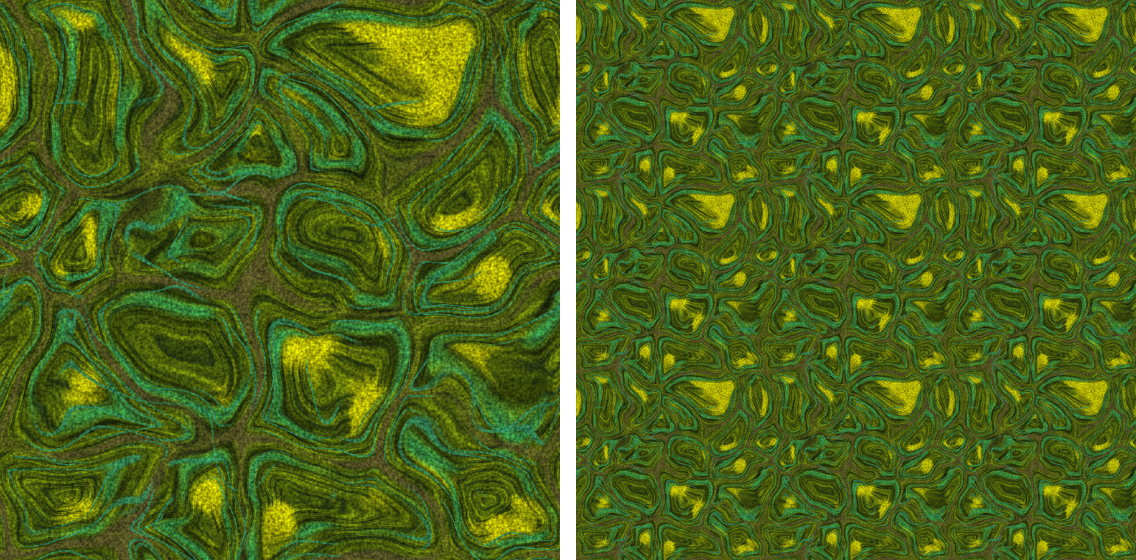
Left: one tile. Right: repeated 3 by 3.
A three.js fragment shader for this pattern:

```glsl
varying vec2 vUv;

const vec2 CELLS = vec2(4.0, 5.0);
const float JITTER = 0.92;
const float ROUNDING = 150.0;
const float BROAD_WARP = 0.09;
const float FINE_WARP = 0.034;
const float VEIN_WIDTH = 0.0085;
const float LINE_WIDTH = 0.0009;
const float LINE_SOFT = 0.0017;
const float GRAIN = 0.45;

const vec3 DARK = vec3(0.15, 0.21, 0.06);
const vec3 OLIVE = vec3(0.28, 0.35, 0.04);
const vec3 MOSS = vec3(0.42, 0.50, 0.04);
const vec3 VEIN = vec3(0.33, 0.31, 0.15);
const vec3 TEAL = vec3(0.18, 0.58, 0.30);
const vec3 THREAD = vec3(0.18, 0.51, 0.35);
const vec3 YELLOW = vec3(0.70, 0.70, 0.01);

vec2 hash2(vec2 c) {
  vec3 q = fract(c.xyx * vec3(0.1031, 0.1030, 0.0973));
  q += dot(q, q.yzx + 33.33);
  return fract((q.xx + q.yz) * q.zy);
}

float corner(vec2 cell, vec2 offset, float period, float seed) {
  float angle = 6.2832 * hash2(mod(cell, period) + seed).x;
  return dot(vec2(cos(angle), sin(angle)), offset);
}

// Gradient noise that wraps after a whole number of repeats
float noise(vec2 p, float period, float seed) {
  p *= period;
  vec2 i = floor(p), f = fract(p);
  vec2 u = f * f * f * (f * (f * 6.0 - 15.0) + 10.0);
  vec2 x = vec2(1.0, 0.0);
  float low = mix(corner(i, f, period, seed),
                  corner(i + x, f - x, period, seed), u.x);
  float high = mix(corner(i + x.yx, f - x.yx, period, seed),
                   corner(i + 1.0, f - 1.0, period, seed), u.x);
  return 1.5 * mix(low, high, u.y);
}

vec2 toSite(vec2 cell, vec2 q) {
  vec2 site = 0.5 + JITTER * (hash2(mod(cell, CELLS) + 17.0) - 0.5);
  return (cell + site - q) / CELLS;
}

// Rounded distance to the nearest cell border, in canvas units
float borderDistance(vec2 p) {
  vec2 q = p * CELLS, home = floor(q), nearCell = home;
  vec2 nearest = vec2(9.0);
  for (int y = -1; y <= 1; y++)
    for (int x = -1; x <= 1; x++) {
      vec2 cell = home + vec2(x, y);
      vec2 r = toSite(cell, q);
      if (dot(r, r) < dot(nearest, nearest)) { nearest = r; nearCell = cell; }
    }
  float sum = 0.0;
  for (int y = -2; y <= 2; y++)
    for (int x = -2; x <= 2; x++) {
      if (x == 0 && y == 0) continue;
      vec2 r = toSite(nearCell + vec2(x, y), q);
      float d = dot(0.5 * (r + nearest), normalize(r - nearest));
      sum += exp(-ROUNDING * d);
    }
  return -log(sum) / ROUNDING;
}

float band(float value, float centre, float width) {
  float t = (value - centre) / width;
  return exp(-t * t);
}

float thread(float value, float level) {
  return 1.0 - smoothstep(LINE_WIDTH, LINE_WIDTH + LINE_SOFT, abs(value - level));
}

void main() {
  vec2 p = vUv;
  vec2 w = p + BROAD_WARP * vec2(noise(p, 3.0, 11.0), noise(p, 3.0, 47.0));
  w += FINE_WARP * vec2(noise(p, 7.0, 83.0), noise(p, 7.0, 129.0));
  float depth = borderDistance(w);
  float patchA = noise(w, 7.0, 171.0);
  float patchB = noise(w, 8.0, 213.0);
  float patchC = noise(w, 15.0, 257.0);
  float flow = depth + 0.022 * patchB + 0.008 * patchC;

  // Streaks that follow the cell outlines
  float streak = 0.45 * sin(flow * 260.0 + 5.0 * patchA)
               + 0.4 * sin(flow * 560.0 - 6.0 * patchB)
               + 0.25 * sin(flow * 1100.0 + 9.0 * patchC) + 0.5 * patchC;
  vec3 col = mix(OLIVE, DARK, smoothstep(0.0, 1.0, -streak));
  col = mix(col, MOSS, smoothstep(0.0, 1.0, streak));

  // Short teal ribbons with shaded rims, at two depths
  float outerMask = smoothstep(0.0, 0.4, patchA);
  float innerMask = smoothstep(0.05, 0.4, -patchA);
  float ribbon = band(flow, 0.030, 0.009) * outerMask
               + band(flow, 0.048, 0.008) * innerMask;
  float rim = (band(flow, 0.015, 0.005) + band(flow, 0.046, 0.005)) * outerMask
            + (band(flow, 0.034, 0.005) + band(flow, 0.063, 0.005)) * innerMask;
  col *= 1.0 - 0.5 * rim;
  col = mix(col, TEAL, clamp(ribbon * (0.8 + 0.25 * streak), 0.0, 1.0));

  // Ragged yellow cores
  float blob = noise(w, 9.0, 521.0) + 0.35 * patchC + 0.12 * streak;
  float core = smoothstep(0.036, 0.058, depth) * smoothstep(0.0, 0.5, blob);
  col = mix(col, YELLOW, core * (1.0 - 0.7 * clamp(ribbon, 0.0, 1.0)));

  // Branching veins that fade in places
  float vein = 1.0 - smoothstep(0.2 * VEIN_WIDTH, 1.5 * VEIN_WIDTH, abs(depth));
  vein *= 0.3 + 0.6 * smoothstep(-0.35, 0.15, noise(p, 4.0, 557.0));
  col = mix(col, VEIN, vein);

  // Fine looping threads
  float curl = depth + 0.022 * noise(p, 9.0, 301.0);
  float lines = thread(curl, 0.017) * smoothstep(-0.35, -0.05, patchB);
  lines = max(lines, thread(curl, 0.040) * smoothstep(-0.2, 0.1, -patchA));
  lines = max(lines, thread(depth + 0.03 * noise(p, 6.0, 593.0), 0.028)
                     * smoothstep(-0.1, 0.2, noise(p, 5.0, 631.0)));
  lines = max(lines, thread(noise(w, 5.0, 347.0) / 8.0, 0.012)
                     * smoothstep(-0.05, 0.2, patchB) * (1.0 - vein));
  col = mix(col, THREAD, 0.8 * lines);

  // Soft mottling and speckle
  float speckle = 0.75 * noise(p, 220.0, 389.0) + 0.5 * noise(p, 120.0, 433.0);
  col *= 1.0 + GRAIN * speckle + 0.16 * noise(p, 28.0, 479.0);
  gl_FragColor = vec4(clamp(col, 0.0, 1.0), 1.0);
}
```
